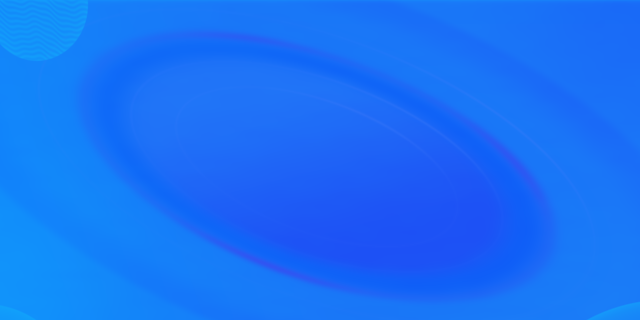
Give the GLSL for this background, as a Shadertoy shader.

```glsl
const vec2 CANVAS = vec2(2.0, 1.0);
const vec2 CENTER = vec2(0.99, 0.479);
const vec2 AXES = vec2(0.776, 0.346);
const float TILT = -0.347;

const vec3 SKY_LEFT = vec3(0.065, 0.535, 0.98);
const vec3 SKY_RIGHT = vec3(0.10, 0.465, 0.97);
const vec3 CORE_LIGHT = vec3(0.125, 0.455, 0.97);
const vec3 CORE_DEEP = vec3(0.115, 0.32, 0.96);
const vec3 RING_BLUE = vec3(0.045, 0.395, 0.97);
const vec3 VIOLET = vec3(0.23, 0.29, 0.94);
const vec3 PALE_LINE = vec3(0.28, 0.49, 0.98);
const vec3 CYAN = vec3(0.07, 0.66, 0.98);

const float RIM_RADIUS = 0.985;
const float BAND_RADIUS = 1.62;
const float BAND_SHADE = 0.035;
const vec2 SHELL_CENTER = vec2(0.115, 0.985);
const vec2 SHELL_SIZE = vec2(0.16, 0.175);
const float SHELL_RIDGES = 62.0;
const vec2 MOTTLE_SCALE = vec2(14.0, 36.0);
const float MOTTLE_DEPTH = 0.008;
const float TAU = 6.2831853;

float hash(vec2 cell) {
    vec3 h = fract(cell.xyx * 0.1031);
    h += dot(h, h.yzx + 33.33);
    return fract((h.x + h.y) * h.z);
}

float noise(vec2 p) {
    vec2 i = floor(p), f = fract(p);
    f = f * f * (3.0 - 2.0 * f);
    vec2 e = vec2(1.0, 0.0);
    return mix(mix(hash(i), hash(i + e.xy), f.x),
               mix(hash(i + e.yx), hash(i + e.xx), f.x), f.y);
}

float bump(float x, float width) {
    return exp(-x * x / (width * width));
}

// Soft lobe around one direction, peaking at 1.
float lobe(float angle, float direction, float sharpness) {
    return exp(sharpness * (cos(angle - direction) - 1.0));
}

// Coverage of a shape from its signed distance.
float inside(float d, float pixel) {
    return 1.0 - smoothstep(-pixel, pixel, d);
}

// Filled disc with a bright rim that fades towards its middle.
float glowDisc(vec2 p, vec2 center, float radius, float pixel) {
    float d = length(p - center) - radius;
    return inside(d, pixel) * (0.35 + 0.65 * exp(min(d, 0.0) / 0.02));
}

// Ridged shell: returns its blend weight.
float ridgedShell(vec2 p, float pixel) {
    vec2 s = (p - SHELL_CENTER) / SHELL_SIZE;
    float d = (length(s) - 1.0) * SHELL_SIZE.y;
    float wave = 0.012 * sin(p.x * 38.0) + 0.003 * sin(p.x * 120.0 + p.y * 25.0);
    float ridge = 0.5 + 0.5 * sin(TAU * SHELL_RIDGES * (p.y + wave + 0.25 * p.x));
    float rim = exp(-abs(d) / 0.025);
    return inside(d, pixel) * (0.25 + 0.3 * ridge + 0.2 * rim);
}

void mainImage(out vec4 fragColor, in vec2 fragCoord) {
    vec2 p = fragCoord / iResolution.xy * CANVAS;
    float pixel = 1.0 / iResolution.y;

    // Tilted ellipse coordinates
    vec2 d = p - CENTER;
    float c = cos(TILT), s = sin(TILT);
    vec2 q = vec2(c * d.x + s * d.y, c * d.y - s * d.x) / AXES;
    float r = max(length(q), 1e-4);
    float angle = atan(q.y, q.x + 1e-6);
    float slope = max(length(q / AXES) / r, 1.0);

    // Outer gradient and broad elliptical bands
    vec3 color = mix(SKY_LEFT, SKY_RIGHT, smoothstep(0.0, 1.2, p.x + 0.35 * p.y));
    color.g += 0.04 * (1.0 - smoothstep(0.0, 0.55, length(p - vec2(0.0, 0.12))));
    color.g += 0.025 * smoothstep(1.2, 2.0, p.x) * (1.0 - smoothstep(0.0, 0.5, p.y));
    float band = smoothstep(BAND_RADIUS - 0.32, BAND_RADIUS - 0.04, r)
               * (1.0 - smoothstep(BAND_RADIUS - 0.02, BAND_RADIUS + 0.07, r));
    color.g -= BAND_SHADE * band;
    color.g -= 0.05 * (1.0 - smoothstep(0.0, 0.6, length(p - CANVAS)));

    // Inner disc and deep blue ring
    float depth = smoothstep(-0.32, 0.31, dot(d, vec2(0.25, -0.97)));
    vec3 core = mix(CORE_LIGHT, CORE_DEEP, depth);
    color = mix(color, core, 1.0 - smoothstep(0.72, 1.06, r));
    vec3 ring = RING_BLUE - vec3(0.0, 0.03, 0.0) * smoothstep(0.5, 1.6, p.x);
    color = mix(color, ring, 0.75 * bump(r - 0.885, 0.09));

    // Violet rim, strongest in three directions
    float flare = 0.45 * lobe(angle, 0.72, 20.0)
                + 0.55 * lobe(angle, -1.62, 20.0)
                + 0.3 * lobe(angle, 2.05, 22.0);
    float rim = bump(r - RIM_RADIUS, 0.035);
    color = mix(color, VIOLET, rim * (0.16 + flare));

    // Fine concentric arcs, each brightest on its upper side
    for (int i = 0; i < 3; i++) {
        float n = float(i);
        float radius = 0.595 + 0.19 * n + 0.1 * n * max(n - 1.0, 0.0);
        float dist = (r - radius) / slope;
        float arc = 0.03 + 0.22 * lobe(angle, 1.35 - 0.2 * n, 7.0)
                  + 0.08 * lobe(angle, 3.1, 6.0);
        color = mix(color, PALE_LINE, arc * bump(dist, 0.0025 + 0.6 * pixel));
    }

    // Faint flat mottling
    color.g += MOTTLE_DEPTH * (noise(p * MOTTLE_SCALE) - 0.5);

    // Cyan corner shapes and top edge
    color = mix(color, CYAN, ridgedShell(p, pixel));
    float discs = glowDisc(p, vec2(-0.05, -0.24), 0.29, pixel)
                + glowDisc(p, vec2(2.08, -0.45), 0.513, pixel);
    color = mix(color, CYAN, 0.7 * min(discs, 1.0));
    color = mix(color, CYAN, 0.35 * exp((p.y - 1.0) / 0.005));

    fragColor = vec4(clamp(color, 0.0, 1.0), 1.0);
}
```
